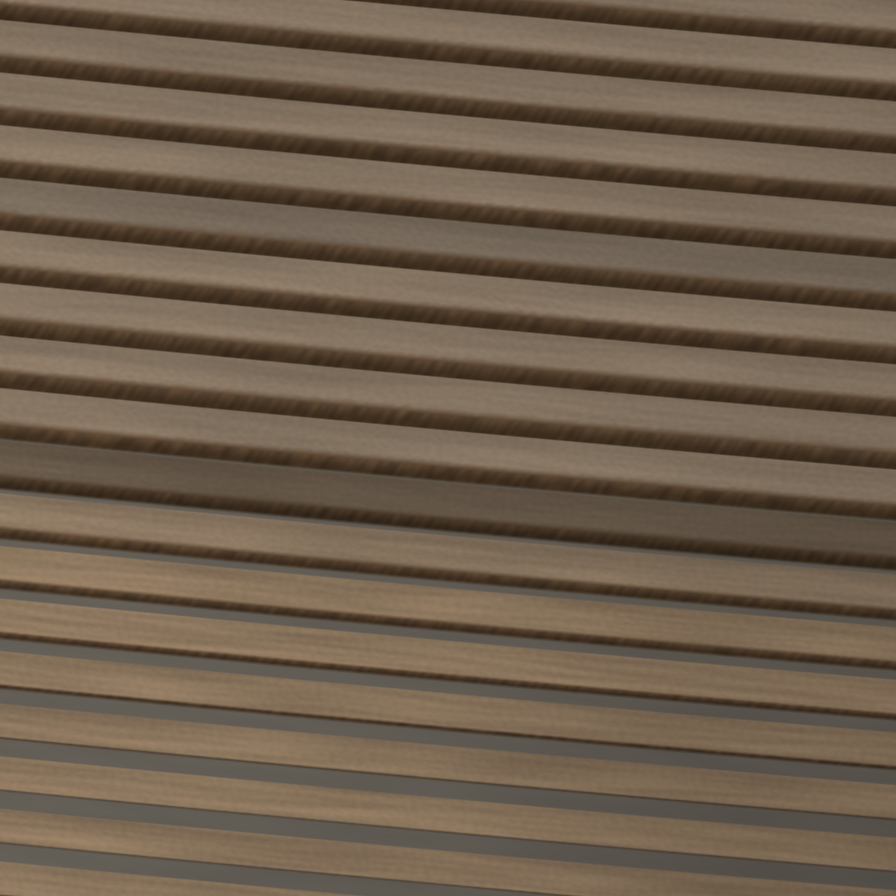
Reproduce this texture procedurally as a three.js fragment shader.

```glsl
// Sloping wooden slats with brown shadowed undersides; grey gaps open toward the bottom.
varying vec2 vUv;

const float PITCH = 0.0587;         // height of one slat plus its gap
const float FIRST_EDGE = 0.0234;    // top edge of slat 0 on the left, measured downward
const float SLOPE = 0.098;
const float BEND = 0.007;
const float FACE_END = 0.60;        // share of the pitch taken by the lit face
const float EDGE_SOFT = 0.045;
const float FIRST_GAP_ROW = 6.0;    // gaps open below this row
const float GAP_GROWTH = 0.052;
const float SHADED_ROW = 8.0;
const float WEATHERED_ROW = 3.0;

const vec3 FACE_UPPER = vec3(0.495, 0.432, 0.365);
const vec3 FACE_LOWER = vec3(0.515, 0.435, 0.345);
const vec3 FACE_GREY = vec3(0.425, 0.380, 0.330);
const vec3 FACE_SHADED = vec3(0.365, 0.315, 0.260);
const vec3 UNDERSIDE = vec3(0.355, 0.275, 0.200);
const vec3 SHADOW = vec3(0.225, 0.168, 0.112);
const vec3 GAP = vec3(0.370, 0.352, 0.322);

float hash(float n) {
  return fract(sin(n * 127.1 + 3.7) * 4375.85);
}

vec2 gradient(vec2 cell) {
  float angle = 6.28318 * fract(sin(dot(cell, vec2(127.1, 311.7))) * 4375.85);
  return vec2(cos(angle), sin(angle));
}

float gradientNoise(vec2 p) {
  vec2 i = floor(p);
  vec2 f = p - i;
  vec2 u = f * f * f * (f * (f * 6.0 - 15.0) + 10.0);
  float a = dot(gradient(i), f);
  float b = dot(gradient(i + vec2(1.0, 0.0)), f - vec2(1.0, 0.0));
  float c = dot(gradient(i + vec2(0.0, 1.0)), f - vec2(0.0, 1.0));
  float d = dot(gradient(i + vec2(1.0, 1.0)), f - vec2(1.0, 1.0));
  return mix(mix(a, b, u.x), mix(c, d, u.x), u.y);
}

// 1 on the chosen row, 0 on all others
float isRow(float row, float chosen) {
  return 1.0 - step(0.5, abs(row - chosen));
}

// Lit wood: per-slat tone, long grain and fine speckle
vec3 faceColor(float row, vec2 p) {
  float lower = smoothstep(8.0, 10.0, row);
  vec3 wood = mix(FACE_UPPER, FACE_LOWER, lower);
  wood *= 0.97 + 0.07 * hash(row);
  wood = mix(wood, FACE_GREY, 0.75 * isRow(row, WEATHERED_ROW));
  wood = mix(wood, FACE_SHADED, isRow(row, SHADED_ROW));

  vec2 q = p + vec2(row * 3.17, row * 0.73);
  float warp = 0.006 * gradientNoise(q * vec2(4.0, 14.0));
  float grain = gradientNoise(vec2(q.x * 7.0, (q.y + warp) * 150.0));
  float streak = gradientNoise(vec2(q.x * 3.0, q.y * 45.0));
  float speckle = gradientNoise(q * vec2(130.0, 210.0));
  float detail = grain * mix(0.06, 0.11, lower) + streak * 0.09 + speckle * 0.05;
  return wood * (1.0 + detail);
}

void main() {
  // Straighten the slope: p.x runs along the slats, p.y downward across them
  float x = vUv.x;
  vec2 p = vec2(x, 1.0 - vUv.y - x * (SLOPE - BEND * x));
  float s = (p.y - FIRST_EDGE) / PITCH;
  float row = floor(s);
  float f = s - row;

  // Lit face, a little brighter toward its lower part
  vec3 color = faceColor(row, p) * (0.97 + 0.08 * smoothstep(0.0, 0.5, f));

  // Underside with leaning fibres, sinking into shadow
  float openRows = max(row - FIRST_GAP_ROW, 0.0);
  float darkEnd = max(1.0 - GAP_GROWTH * openRows, FACE_END + 0.025);
  float fibre = gradientNoise(vec2((x + 0.6 * p.y) * 125.0, p.y * 28.0));
  float fuzz = gradientNoise(vec2((x + 0.8 * p.y) * 60.0, p.y * 20.0 + 7.0));
  float depth = (f - FACE_END) / (darkEnd - FACE_END);
  vec3 under = mix(UNDERSIDE, SHADOW, smoothstep(0.0, 0.85, depth + 0.3 * fuzz));
  under *= 1.0 + 0.24 * fibre + 0.12 * fuzz;
  under *= 1.0 - 0.15 * isRow(row, SHADED_ROW);
  float soft = mix(0.11, EDGE_SOFT, smoothstep(6.0, 12.0, row));
  float ragged = 0.035 * fibre * (1.0 - smoothstep(7.0, 11.0, row));
  color = mix(color, under, smoothstep(-0.5 * soft, soft, f - FACE_END + ragged));

  // Grey gap, then the crisp top edge of the next slat
  float gapMask = smoothstep(darkEnd - EDGE_SOFT, darkEnd + EDGE_SOFT, f);
  gapMask *= step(0.5, openRows);
  vec3 gap = GAP * (1.0 + 0.04 * gradientNoise(p * vec2(9.0, 60.0)));
  color = mix(color, gap, gapMask);
  vec3 nextFace = faceColor(row + 1.0, p) * 0.97;
  color = mix(color, nextFace, smoothstep(1.0 - EDGE_SOFT, 1.0, f));

  // Broad light: brighter left and middle, dimmer toward the lower right
  float light = 1.06 - 0.10 * x;
  light -= 0.10 * x * smoothstep(0.5, 0.0, vUv.y);
  light -= 0.05 * smoothstep(0.7, 1.0, vUv.y) * (1.0 - x);
  light += 0.05 * gradientNoise(vUv * 3.0 + 5.0);

  gl_FragColor = vec4(color * light, 1.0);
}
```
